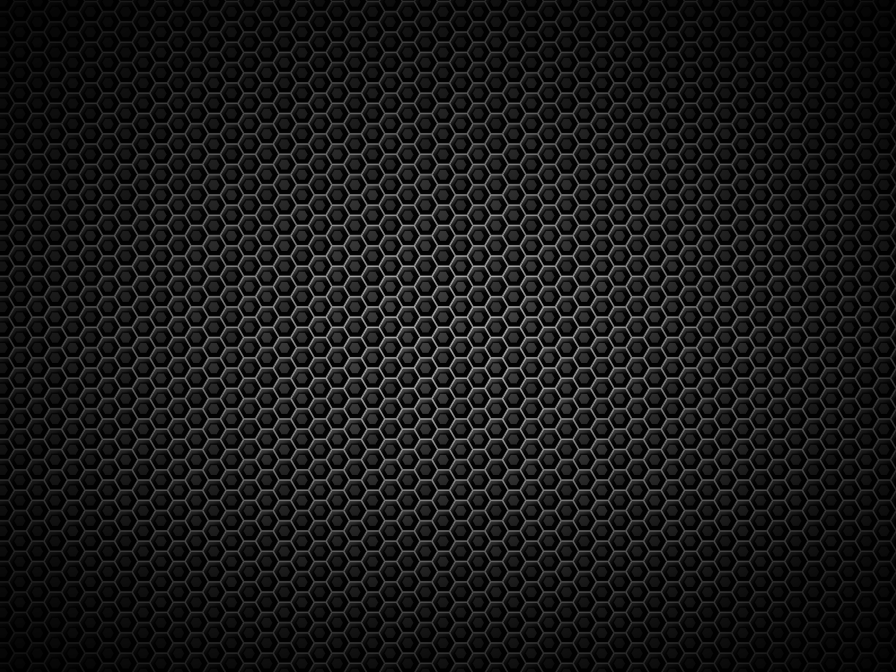
Write a Shadertoy shader that draws this pattern.

```glsl
// Distance-like measure of a flat-topped hexagon: equals 0.5 on its cell border
float hexRadius(vec2 p) {
    p = abs(p);
    return max(p.y, dot(p, vec2(0.866025, 0.5)));
}

// Position relative to the centre of the nearest hexagonal cell
vec2 hexLocal(vec2 p) {
    vec2 period = vec2(1.7320508, 1.0);
    vec2 a = p - period * floor(p / period + 0.5);
    vec2 b = p - period * (floor(p / period) + 0.5);
    return dot(a, a) < dot(b, b) ? a : b;
}

// Soft-edged filled hexagon
float hexFill(vec2 p, float radius, float pixel) {
    return clamp((radius - hexRadius(p)) / pixel + 0.5, 0.0, 1.0);
}

void mainImage(out vec4 fragColor, in vec2 fragCoord) {
    vec2 centred = (fragCoord - 0.5 * iResolution.xy) / iResolution.y;
    float pixel = 33.0 / iResolution.y;

    // 33 cells down, about 51 staggered columns across
    vec2 grid = centred * 33.0 + vec2(-0.65, 0.57);
    vec2 local = hexLocal(grid);
    vec2 cell = grid - local;

    // Gentle drift of the plate tone from cell to cell
    float drift = 1.0 + 0.07 * sin(cell.x * 1.9 + 2.0 * sin(cell.y * 0.7))
                      + 0.05 * sin(cell.y * 2.3 - cell.x * 0.8);

    // Recessed bevel, lit from the upper left and black at the lower right
    float facing = dot(local, vec2(-0.5, 0.866));
    float tone = 0.012 + 0.25 * drift * smoothstep(-0.04, 0.5, facing);

    // Dark groove around the raised centre plate
    vec2 platePos = local + vec2(0.025, 0.015);
    tone *= 1.0 - 0.65 * hexFill(platePos, 0.31, pixel);
    float plateTone = 0.21 * drift + 0.08 * facing;
    tone = mix(tone, plateTone, hexFill(platePos, 0.24, pixel));

    // Thin metallic rim shared by neighbouring cells
    float rim = 1.0 - hexFill(local, 0.46, pixel);
    tone = mix(tone, 0.58 + 0.14 * facing, rim);

    // Elliptical pool of light
    vec2 lamp = (fragCoord / iResolution.xy - 0.5) * vec2(1.0, 1.1);
    tone *= 1.05 * exp(-4.4 * dot(lamp, lamp));

    fragColor = vec4(vec3(tone), 1.0);
}
```
